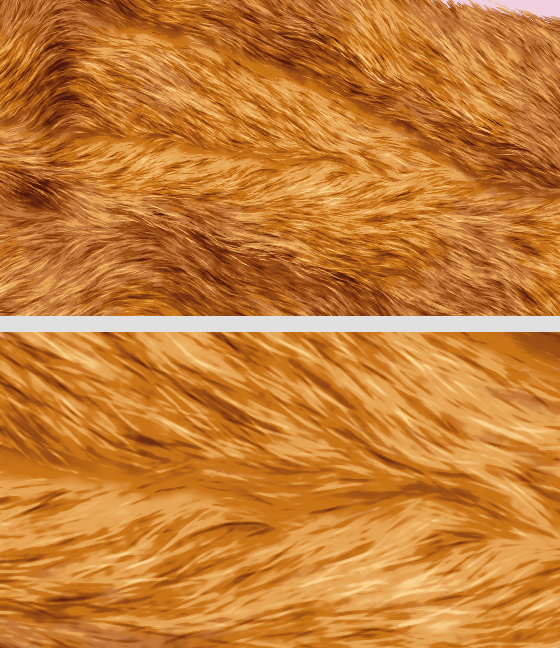
Top, the full canvas; bottom, a detail of the centre.
Give the GLSL for this texture, as a WebGL 1 fragment shader.

```glsl
precision highp float;
// Draws folds of long amber fur with a strip of lilac cloth in the corner.
uniform vec2 u_resolution;

const vec3 DEEP  = vec3(0.29, 0.09, 0.04);
const vec3 BROWN = vec3(0.45, 0.18, 0.06);
const vec3 RUST  = vec3(0.61, 0.31, 0.08);
const vec3 AMBER = vec3(0.79, 0.45, 0.09);
const vec3 TAN   = vec3(0.76, 0.47, 0.24);
const vec3 GOLD  = vec3(0.90, 0.64, 0.33);
const vec3 PALE  = vec3(0.98, 0.82, 0.55);
const vec3 CLOTH = vec3(0.94, 0.81, 0.87);
const float UNDERFUR_DENSITY = 150.0;
const float TUFT_DENSITY = 48.0;
const float UNDERFUR_STEP = 0.0036;
const float UNDERFUR_CONTRAST = 1.2;
const float TUFT_CONTRAST = 0.5;
const float HAIR_CELL = 0.018;
const float HAIR_LENGTH = 0.033;   // half length
const float HAIR_WIDTH = 0.0025;   // half width
const float HAIR_CONTRAST = 0.42;
const float RAGGEDNESS = 0.13;
const float BASE_TONE = 0.55;

float hash(vec2 p) {
  return fract(sin(dot(p, vec2(127.1, 311.7))) * 43758.5453);
}
float noise(vec2 p) {
  vec2 i = floor(p), f = fract(p);
  f = f * f * (3.0 - 2.0 * f);
  return mix(mix(hash(i), hash(i + vec2(1.0, 0.0)), f.x),
             mix(hash(i + vec2(0.0, 1.0)), hash(i + 1.0), f.x), f.y);
}

// Fold lines: height of each ridge or crease at x
float frontRidge(float x)  { return 0.60 - 0.13 * x; }
float frontCrease(float x) { return 0.33 - 0.31 * (x - 0.4); }
float midRidge(float x)    { float t = x - 0.27; return 0.93 - 0.1 * t - 0.25 * t * t; }
float backCrease(float x)  { return 0.92 - 0.56 * (x - 0.95); }
float backRidge(float x)   { return 0.97 - 0.40 * (x - 1.3); }

// Angle at which the hair lies
float hairAngle(vec2 p) {
  float wobble = noise(p * 13.0 + 9.0) - 0.5;
  float depth = frontRidge(p.x) - p.y + 0.08 * wobble;
  float angle = mix(-0.3, -0.55, smoothstep(0.0, 0.2, midRidge(p.x) - p.y));
  angle = mix(angle, -0.68, smoothstep(-0.04, 0.04, p.y - backCrease(p.x)));
  angle = mix(angle, 1.0, 1.0 - smoothstep(0.1, 0.3, p.x));
  float front = mix(0.4, -0.45, smoothstep(0.0, 0.24, depth));
  front = mix(front, 0.6, (1.0 - smoothstep(0.2, 0.65, p.x)) * smoothstep(0.2, 0.4, depth));
  angle = mix(angle, front, smoothstep(-0.06, 0.03, depth));
  return angle + 0.6 * (noise(p * 5.0) - 0.5) + 0.45 * wobble;
}
vec2 along(float angle) { return vec2(cos(angle), sin(angle)); }

// Noise smeared along the hair: x holds fine underfur, y holds tufts
vec2 underfur(vec2 p) {
  vec2 sum = vec2(0.0), fore = p, aft = p;
  for (int i = 0; i < 9; i++) {
    fore += along(hairAngle(fore)) * UNDERFUR_STEP;
    aft -= along(hairAngle(aft)) * UNDERFUR_STEP;
    sum.x += noise(fore * UNDERFUR_DENSITY) + noise(aft * UNDERFUR_DENSITY);
    sum.y += noise(fore * TUFT_DENSITY + 40.0) + noise(aft * TUFT_DENSITY + 40.0);
  }
  return sum / 18.0 - 0.5;
}

// Separate tapered guard hairs, lighter or darker than their ground
float guardHairs(vec2 p) {
  float sum = 0.0;
  for (int k = 0; k < 50; k++) {
    float n = float(k), layer = floor(n / 25.0);
    vec2 offset = vec2(mod(n, 5.0), mod(floor(n / 5.0), 5.0)) - 2.0;
    vec2 cell = floor(p / HAIR_CELL + 0.5 * layer) + offset;
    vec2 seed = cell + 71.0 * layer;
    vec2 root = (cell - 0.5 * layer + vec2(hash(seed), hash(seed + 17.3))) * HAIR_CELL;
    vec2 d = along(hairAngle(root) + 0.5 * (hash(seed + 5.1) - 0.5));
    vec2 r = p - root;
    float t = dot(r, d) / HAIR_LENGTH;
    float side = d.x * r.y - d.y * r.x + 0.008 * (hash(seed + 8.7) - 0.5) * t * t;
    float taper = max(1.0 - t * t, 0.0);
    float cover = taper * (1.0 - smoothstep(0.3, 1.0, abs(side) / HAIR_WIDTH));
    sum += cover * (hash(seed + 31.9) - 0.45);
  }
  return sum;
}

// Light below a ridge line, shadow above it
float ridgeLight(float depth, float lit, float shade, float reach) {
  float below = lit * exp(-max(depth, 0.0) / reach);
  float above = -shade * exp(min(depth, 0.0) / (0.5 * reach));
  return mix(above, below, smoothstep(-0.025, 0.025, depth));
}
float blob(vec2 p, vec2 center, vec2 radius) {
  vec2 d = (p - center) / radius;
  return exp(-dot(d, d));
}
float foldTone(vec2 p) {
  float x = p.x, back = smoothstep(0.85, 1.0, x);
  float mid = smoothstep(0.2, 0.32, x) * smoothstep(-0.06, 0.04, p.y - frontRidge(x));
  float crease = smoothstep(0.28, 0.5, x) * (1.0 - 0.5 * smoothstep(0.8, 1.5, x));
  float tone = BASE_TONE + 0.22 * (noise(p * 6.0 + 3.0) - 0.5);
  tone += ridgeLight(frontRidge(x) - p.y, 0.2, 0.16 * (1.0 - smoothstep(0.5, 1.2, x)), 0.13);
  tone += mid * ridgeLight(midRidge(x) - p.y, 0.19, 0.18, 0.13);
  tone -= back * ridgeLight(backCrease(x) - p.y, 0.23, 0.14, 0.09);
  tone += back * ridgeLight(backRidge(x) - p.y, 0.14, 0.14, 0.1);
  tone -= crease * ridgeLight(frontCrease(x) - p.y, 0.34, 0.03, 0.06);
  // Hollows and lit patches
  tone -= 0.30 * blob(p, vec2(0.19, 0.74), vec2(0.06, 0.16));
  tone -= 0.38 * blob(p, vec2(0.09, 0.39), vec2(0.11, 0.07));
  tone -= 0.22 * blob(p, vec2(0.68, 0.08), vec2(0.17, 0.10));
  tone -= 0.25 * blob(p, vec2(0.34, 0.99), vec2(0.10, 0.04));
  return tone + 0.14 * blob(p, vec2(0.15, 0.10), vec2(0.20, 0.16));
}

vec3 furColor(float tone, float dullness) {
  vec3 c = mix(DEEP, BROWN, smoothstep(-0.05, 0.2, tone));
  c = mix(c, RUST, smoothstep(0.15, 0.38, tone));
  c = mix(c, mix(AMBER, TAN, dullness), smoothstep(0.38, 0.58, tone));
  c = mix(c, GOLD, smoothstep(0.62, 0.82, tone));
  return mix(c, PALE, smoothstep(0.85, 1.2, tone));
}

void main() {
  vec2 p = gl_FragCoord.xy / u_resolution.y;
  vec2 fur = underfur(p);
  float hairs = HAIR_CONTRAST * guardHairs(p);
  float fray = RAGGEDNESS * (fur.x + hairs);
  float tone = foldTone(p + vec2(0.0, fray)) + hairs + dot(fur, vec2(UNDERFUR_CONTRAST, TUFT_CONTRAST));
  float dullness = smoothstep(0.35, 0.65, noise(p * 4.0 + 20.0) + fur.y + hairs);
  // Cloth behind the fur
  float clothEdge = 1.0 - 0.17 * (p.x - 1.4) + 0.5 * fray;
  float cloth = smoothstep(-0.008, 0.008, p.y - clothEdge) * step(1.3, p.x);
  gl_FragColor = vec4(mix(furColor(tone, dullness), CLOTH, cloth), 1.0);
}
```
